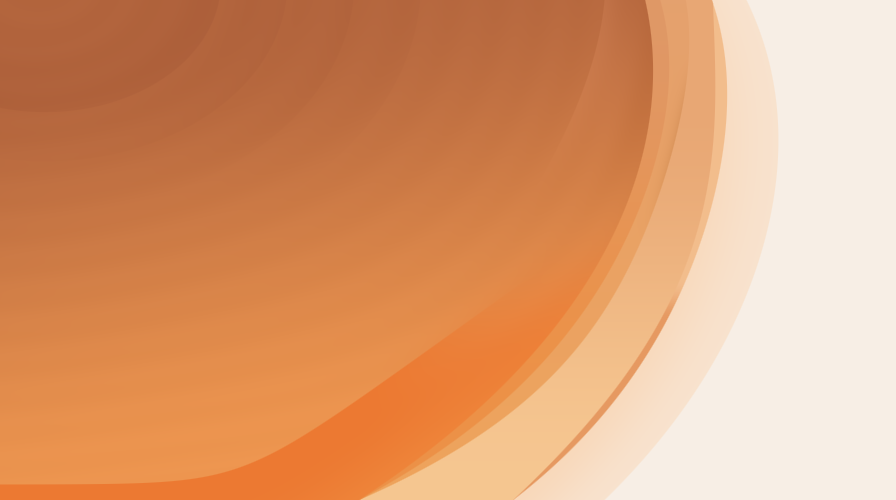
Write a Shadertoy shader that draws this background.

```glsl
// Nested amber layers with sweeping curved rims over a cream backdrop.
#define ASPECT 1.786
#define CREAM vec3(0.970, 0.933, 0.898)
#define PALE vec3(0.972, 0.845, 0.725)
#define TAN vec3(0.910, 0.655, 0.455)
#define PEACH vec3(0.962, 0.775, 0.565)
#define BROWN vec3(0.712, 0.405, 0.245)
#define AMBER vec3(0.930, 0.585, 0.310)
#define ORANGE vec3(0.925, 0.475, 0.195)
#define RING_COUNT 4
#define RING_GAP 0.133
#define RING_DEPTH 0.022

// Quartic rim through five x positions spaced evenly from top to bottom.
float rim(float t, float x0, float x1, float x2, float x3, float x4) {
    float s = 4.0 * t;
    float d1 = x1 - x0;
    float d2 = x2 - 2.0 * x1 + x0;
    float d3 = x3 - 3.0 * x2 + 3.0 * x1 - x0;
    float d4 = x4 - 4.0 * x3 + 6.0 * x2 - 4.0 * x1 + x0;
    return x0 + s * (d1 + (s - 1.0) / 2.0 * (d2 + (s - 2.0) / 3.0 * (d3 + (s - 3.0) / 4.0 * d4)));
}

// Antialiased coverage where the signed value is positive.
float cover(float d) {
    return clamp(0.5 + d / max(fwidth(d), 1e-5), 0.0, 1.0);
}

// Brown to amber body with faint elliptical rings around the upper left.
vec3 bodyColor(vec2 p, float t) {
    vec3 col = mix(BROWN, AMBER, smoothstep(0.12, 1.06, t + 0.2 * p.x));
    float r = length(vec2(p.x - 0.09, 1.35 * (t + 0.035)));
    for (int i = 0; i < RING_COUNT; i++) {
        float k = float(i);
        float inside = 0.35 + RING_GAP * k - r;
        float fade = exp(-max(inside, 0.0) * 4.0) * (1.0 - smoothstep(0.15, 0.45, t));
        col -= RING_DEPTH * vec3(1.0, 0.9, 0.5) * cover(inside) * fade / (1.0 + 0.5 * k);
    }
    return col + 0.003 * sin(r * 70.0 + 2.0 * sin(p.x * 5.0));
}

void mainImage(out vec4 fragColor, in vec2 fragCoord) {
    vec2 p = fragCoord / iResolution.xy * vec2(ASPECT, 1.0);
    float t = 1.0 - p.y;

    // Signed horizontal distance inside each layer, from outermost inward
    float outer = rim(t, 1.488, 1.551, 1.519, 1.407, 1.205) - p.x;
    float shell = rim(t, 1.419, 1.447, 1.391, 1.263, 1.023) - p.x;
    float inner = rim(t, 1.421, 1.424, 1.378, 1.247, 1.023) - p.x;
    float band = rim(t, 1.367, 1.353, 1.270, 1.102, 0.716) - p.x;
    float fold = rim(t, 1.316, 1.323, 1.237, 1.058, 0.716) - p.x;
    float core = rim(t, 1.286, 1.293, 1.207, 1.023, 0.716) - p.x;
    float crease = rim(t, 1.205, 1.133, 0.990, 0.800, 0.560) - p.x;

    // Pale disc and the thin sliver beside the tan shell
    vec3 pale = mix(PALE, CREAM, 0.45 * (1.0 - smoothstep(0.0, 0.2, outer)));
    vec3 col = mix(CREAM, pale, cover(outer));
    vec3 sliver = mix(vec3(0.950, 0.740, 0.550), vec3(0.900, 0.600, 0.380), smoothstep(0.56, 0.64, t));
    col = mix(col, sliver, cover(shell));

    // Tan shell, then two translucent folds
    vec3 tan1 = mix(TAN, PEACH, smoothstep(0.2, 0.95, t));
    col = mix(col, tan1, cover(min(inner, shell)));
    vec3 bandColor = mix(vec3(0.895, 0.630, 0.430), vec3(0.935, 0.640, 0.355), t);
    bandColor -= 0.05 * exp(-max(band, 0.0) * 90.0) * smoothstep(0.1, 0.25, t) * (1.0 - smoothstep(0.3, 0.5, t));
    col = mix(col, bandColor, cover(band));
    vec3 foldColor = mix(vec3(0.875, 0.595, 0.400), vec3(0.925, 0.570, 0.280), smoothstep(0.0, 0.8, t));
    col = mix(col, foldColor, cover(fold));

    // Body with a soft crease near the top right
    vec3 body = bodyColor(p, t);
    float strip = cover(-crease) * exp(min(crease, 0.0) * 9.0);
    body += 0.035 * strip * (1.0 - smoothstep(0.12, 0.4, t));
    body -= 0.025 * smoothstep(0.1, 0.0, core) * (1.0 - smoothstep(0.2, 0.5, t));

    // Orange swell, crisp at the lower left and dissolving upward to the right
    float crest = 0.031 + 0.0504 * log(1.0 + exp((p.x - 0.48) / 0.07));
    float depth = crest - p.y;
    float haze = smoothstep(0.72, 1.1, p.x);
    float swell = mix(cover(depth), smoothstep(-0.12, 0.2, depth), haze);
    swell *= smoothstep(0.36, 0.72, t);
    vec3 hot = mix(ORANGE, vec3(0.940, 0.545, 0.245), smoothstep(0.05, 0.32, depth));
    body = mix(body, hot, swell);

    col = mix(col, body, cover(core));
    fragColor = vec4(clamp(col, 0.0, 1.0), 1.0);
}
```
